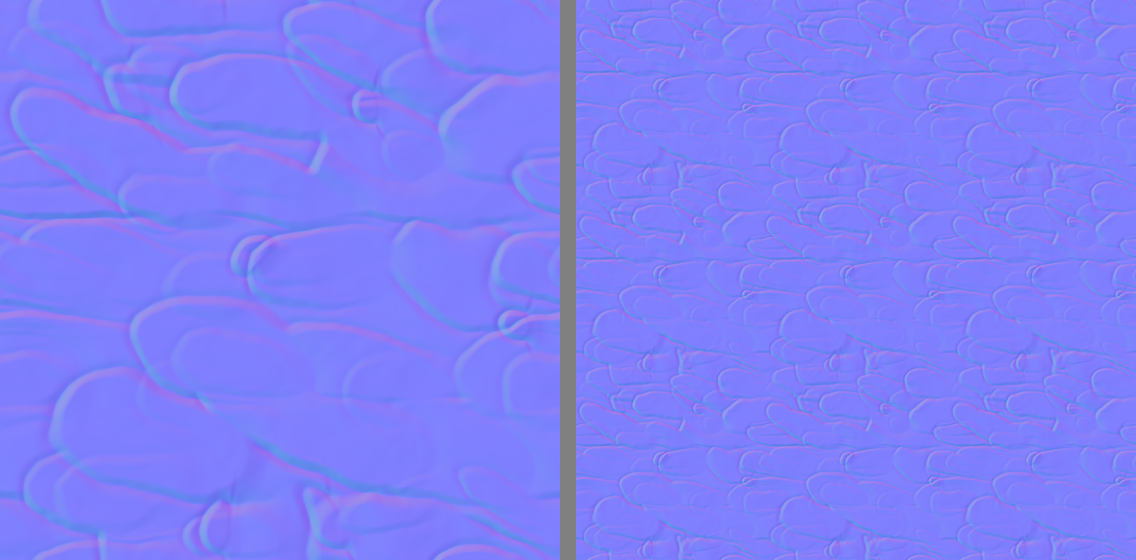
Left: one tile. Right: repeated 3 by 3.
Reproduce this texture map procedurally as a Shadertoy shader.

```glsl
// Tiling normal map of soft, overlapping egg-shaped stone flakes.

const float EDGE = 0.0095;        // half width of a crisp flake edge
const float SLOPE_GAIN = 0.0046;  // height slope to colour offset
const float MAX_OFFSET = 0.2;     // soft limit of the colour offset

// Integer hash, three values in 0..1
vec3 hash3(ivec3 cell) {
    uvec3 v = uvec3(cell) * 1664525u + 1013904223u;
    v.x += v.y * v.z; v.y += v.z * v.x; v.z += v.x * v.y;
    v ^= v >> 16u;
    v.x += v.y * v.z; v.y += v.z * v.x; v.z += v.x * v.y;
    return vec3(v >> 8u) / 16777216.0;
}

// Smooth value noise in -1..1 that wraps after a whole number of cells
float wrapNoise(vec2 p, ivec2 cells, int seed) {
    p *= vec2(cells);
    ivec2 a = ivec2(floor(p));
    vec2 f = fract(p);
    f = f * f * f * (f * (f * 6.0 - 15.0) + 10.0);
    a = (a % cells + cells) % cells;
    ivec2 b = (a + 1) % cells;
    float low = mix(hash3(ivec3(a, seed)).x, hash3(ivec3(b.x, a.y, seed)).x, f.x);
    float high = mix(hash3(ivec3(a.x, b.y, seed)).x, hash3(ivec3(b, seed)).x, f.x);
    return 2.0 * mix(low, high, f.y) - 1.0;
}

vec2 rotate(vec2 p, float angle) {
    float c = cos(angle), s = sin(angle);
    return vec2(c * p.x + s * p.y, c * p.y - s * p.x);
}

// Approximate signed distance to a superellipse; power 2 is an ellipse
float eggDistance(vec2 p, vec2 radii, float power) {
    vec2 a = abs(p / radii) + 0.0001;
    float k = pow(dot(pow(a, vec2(power)), vec2(1.0)), 1.0 / power);
    return (k - 1.0) / length(pow(a / k, vec2(power - 1.0)) / radii);
}

// Lays one jittered flake per grid cell over the height, in shuffled order.
// cover: 1 hides what lies below, 0 only adds to it.
float layFlakes(float height, vec2 p, ivec2 grid, vec2 size, float relief, float cover, int seed) {
    int count = grid.x * grid.y;
    for (int i = 0; i < count; i++) {
        int id = (i * 11 + 3) % count;
        ivec2 cell = ivec2(id % grid.x, id / grid.x);
        vec3 place = hash3(ivec3(cell, seed));
        float stagger = 0.5 * float(cell.y % 2);
        vec2 center = (vec2(cell) + vec2(stagger, 0.0) + 0.15 + 0.7 * place.xy) / vec2(grid);
        vec2 q = p - center;
        q -= round(q);
        if (length(q) > 2.1 * size.x + 0.12) continue;

        vec3 look = hash3(ivec3(cell, seed + 50));
        q = rotate(q, -0.14 + 0.55 * (place.z - 0.5));
        q.x += (look.z - 0.5) * 0.9 * q.y;
        vec2 radii = size * mix(vec2(0.65), vec2(1.15), look.xy);
        float along = q.x / radii.x;
        if (q.x > 0.0) radii.x *= 1.4;

        // The blunt left end is crisp, the tail melts away
        float d = eggDistance(q, radii, 2.0 + 0.8 * place.z);
        float melt = smoothstep(0.6, 1.5, along);
        float width = EDGE * mix(0.8 + 0.4 * look.y, 3.0, melt);
        float inside = 1.0 - smoothstep(-width, width, d);
        float rim = (d - 0.6 * width) / width;
        float groove = relief * mix(0.08, 0.42, look.z) * (1.0 - 0.6 * melt) * exp(-rim * rim);
        float top = relief * (0.5 * look.x - 0.2 * along + 0.12);
        height = mix(height - groove, height * (1.0 - cover) + top, inside);
    }
    return height;
}

float surfaceHeight(vec2 p) {
    // Bend the outlines
    vec2 bent = p;
    bent += 0.022 * vec2(wrapNoise(p, ivec2(6), 1), wrapNoise(p, ivec2(6), 2));
    bent += 0.007 * vec2(wrapNoise(p, ivec2(17), 3), wrapNoise(p, ivec2(17), 4));
    bent += 0.0016 * vec2(wrapNoise(p, ivec2(45), 8), wrapNoise(p, ivec2(45), 9));

    float height = layFlakes(0.0, bent, ivec2(4, 7), vec2(0.16, 0.085), 1.0, 1.0, 10);
    height = layFlakes(height, bent, ivec2(4, 5), vec2(0.085, 0.05), 0.28, 0.0, 20);
    height = layFlakes(height, bent, ivec2(2, 3), vec2(0.028, 0.038), 0.8, 0.0, 30);

    // Faint dents and streaks
    height += 0.06 * wrapNoise(bent, ivec2(9, 14), 5);
    return height + 0.022 * wrapNoise(bent, ivec2(30, 40), 6);
}

void mainImage(out vec4 fragColor, in vec2 fragCoord) {
    vec2 uv = fragCoord / iResolution.xy;
    float e = 0.0025;
    float here = surfaceHeight(uv);
    vec2 slope = vec2(surfaceHeight(uv + vec2(e, 0.0)) - here,
                      surfaceHeight(uv + vec2(0.0, e)) - here) / e;

    // Red leans up, green leans left; edges fade in and out
    float fade = 0.95 + 0.45 * wrapNoise(uv, ivec2(6), 7);
    vec2 offset = SLOPE_GAIN * fade * vec2(-slope.y, slope.x);
    offset /= 1.0 + length(offset) / MAX_OFFSET;
    offset.y += 0.003;
    fragColor = vec4(0.5 + offset, 1.0 - 0.6 * length(offset), 1.0);
}
```
